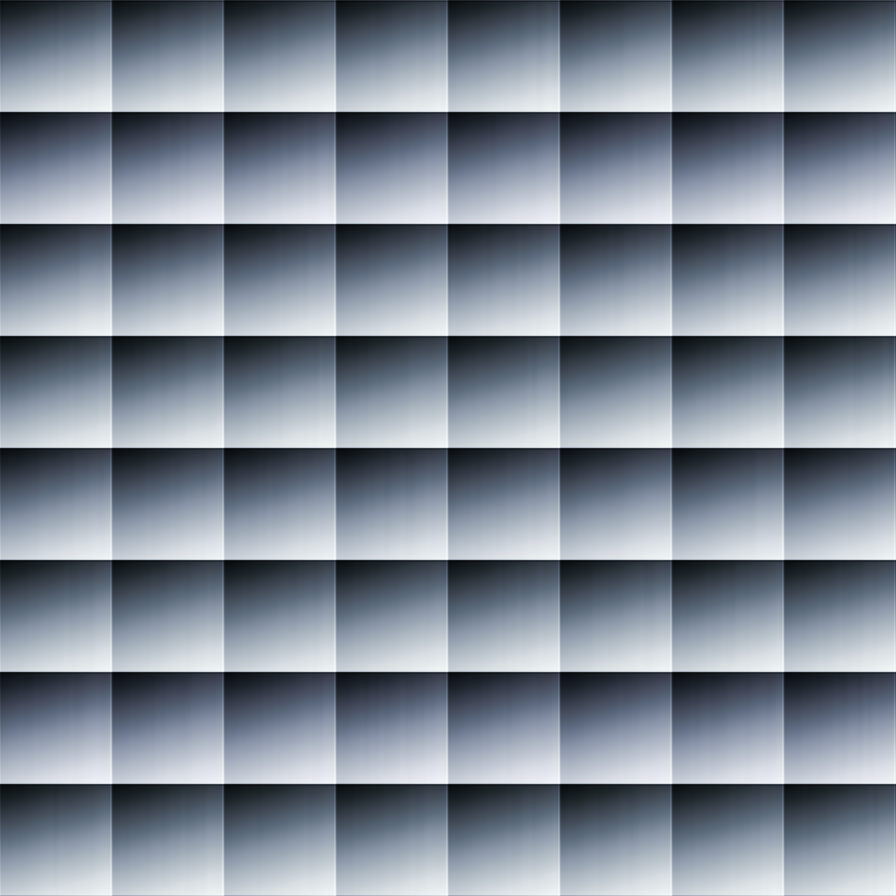
This pattern is drawn by a three.js fragment shader. Its source:

```glsl
// An eight by eight grid of steel-blue squares, each shaded from near black
// at its upper left to near white at its lower right. A softened sawtooth
// drives a colour ramp; thin edge lines, faint streaks and tone shifts add wear.
varying vec2 vUv;

const float REPEATS = 8.0;
const float ACROSS = 0.22;         // share of the shading that runs sideways
const float EDGE_SOFTNESS = 0.008; // in cells, as are the widths below
const float DARK_LINE = 0.018;
const float PALE_LINE = 0.022;
const float DARK_STRENGTH = 0.55;
const float PALE_STRENGTH = 0.07;
const float STREAKS = 22.0;        // streaks across one cell
const float STREAK_STRENGTH = 0.018;
const float TONE_SHIFT = 0.02;
const float ROW_TINT = 0.018;

const vec3 BLACK = vec3(0.02, 0.03, 0.04);
const vec3 INK = vec3(0.11, 0.14, 0.16);
const vec3 SLATE = vec3(0.24, 0.27, 0.32);
const vec3 STEEL = vec3(0.36, 0.42, 0.49);
const vec3 HAZE = vec3(0.53, 0.58, 0.65);
const vec3 SILVER = vec3(0.69, 0.73, 0.77);
const vec3 FROST = vec3(0.85, 0.87, 0.89);
const vec3 WHITE = vec3(0.95, 0.97, 0.97);

float hash(vec2 p) {
  vec3 q = fract(vec3(p.xyx) * 0.1031);
  q += dot(q, q.yzx + 33.33);
  return fract((q.x + q.y) * q.z);
}

// Smooth one-dimensional noise from -0.5 to 0.5
float noise(float x, float seed) {
  float f = fract(x);
  float i = floor(x);
  float blend = f * f * (3.0 - 2.0 * f);
  return mix(hash(vec2(i, seed)), hash(vec2(i + 1.0, seed)), blend) - 0.5;
}

// Sawtooth from 0 to 1 whose drop is smoothed over the cell border
vec2 softSaw(vec2 f) {
  vec2 start = 1.0 - smoothstep(0.0, EDGE_SOFTNESS, f);
  vec2 end = smoothstep(1.0 - EDGE_SOFTNESS, 1.0, f);
  return f + 0.5 * (start - end);
}

// Mixes in the next colour between two positions on the ramp
vec3 blendTo(vec3 base, vec3 next, float from, float to, float t) {
  return mix(base, next, clamp((t - from) / (to - from), 0.0, 1.0));
}

vec3 steelRamp(float t) {
  vec3 c = blendTo(BLACK, INK, 0.0, 0.13, t);
  c = blendTo(c, SLATE, 0.13, 0.26, t);
  c = blendTo(c, STEEL, 0.26, 0.40, t);
  c = blendTo(c, HAZE, 0.40, 0.53, t);
  c = blendTo(c, SILVER, 0.53, 0.68, t);
  c = blendTo(c, FROST, 0.68, 0.84, t);
  return blendTo(c, WHITE, 0.84, 1.0, t);
}

void main() {
  // Cell coordinates run right and down
  vec2 grid = vec2(vUv.x, 1.0 - vUv.y) * REPEATS;
  vec2 cell = mod(floor(grid), REPEATS);
  vec2 local = fract(grid);

  // Diagonal shading
  vec2 saw = softSaw(local);
  float tone = mix(saw.y, saw.x, ACROSS);

  // Variation fades out at the borders, so neighbouring cells meet cleanly
  vec2 inset = smoothstep(0.0, 0.04, local) * smoothstep(0.0, 0.04, 1.0 - local);
  float inside = inset.x * inset.y;
  float seed = cell.x + cell.y * REPEATS;
  float streak = noise(local.x * STREAKS, seed) * mix(0.4, 1.0, local.x);
  tone += inside * STREAK_STRENGTH * streak;
  tone += inside * TONE_SHIFT * (hash(cell + 7.0) - 0.5);

  // Pale line down the right side
  tone += PALE_STRENGTH * smoothstep(1.0 - PALE_LINE, 1.0 - 0.5 * PALE_LINE, local.x)
        * (1.0 - smoothstep(1.0 - EDGE_SOFTNESS, 1.0, local.x));
  vec3 color = steelRamp(tone);

  // Row tint, leaning green or blue
  float lean = hash(vec2(cell.y, 19.0)) - 0.5;
  color += inside * ROW_TINT * lean * vec3(-0.3, 0.5, -1.0);

  // Dark line along the top
  float line = 1.0 - smoothstep(0.5 * DARK_LINE, DARK_LINE, local.y);
  line *= smoothstep(0.0, EDGE_SOFTNESS, local.y);
  color *= 1.0 - DARK_STRENGTH * line;

  gl_FragColor = vec4(clamp(color, 0.0, 1.0), 1.0);
}
```
